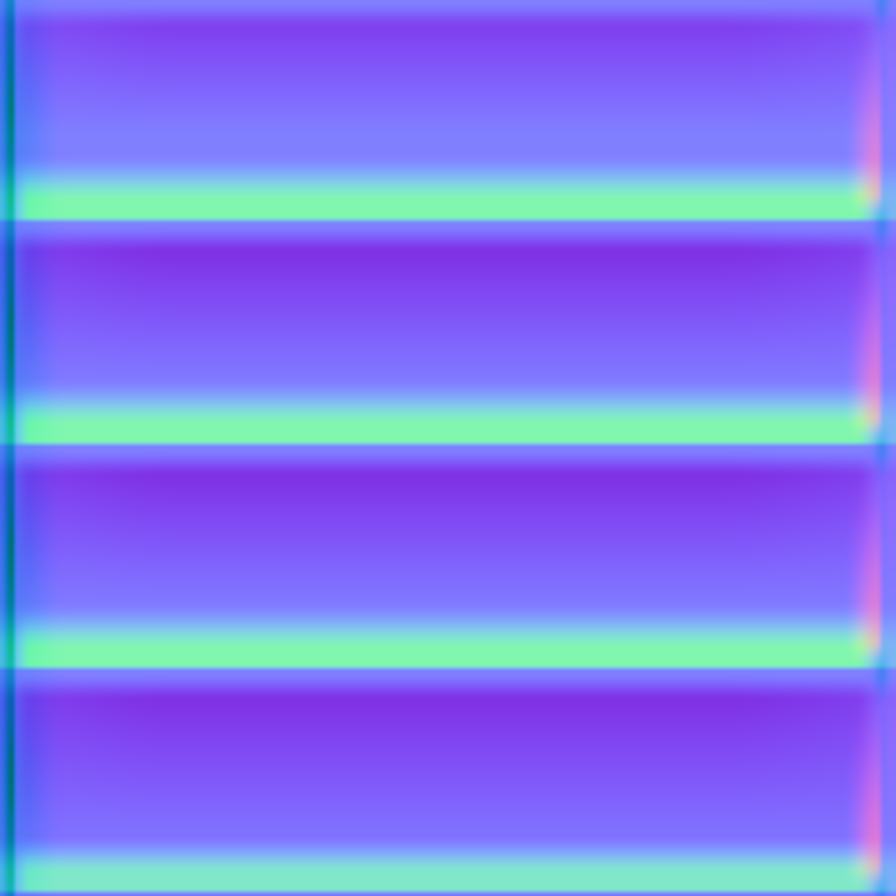
Reproduce this texture map procedurally as a Shadertoy shader.

```glsl
// Tangent-space normal map of four stacked horizontal boards with rounded lips.
// Each row builds an x/y slope from smooth ramps; z follows from unit length,
// and the vector is packed into colour.

#define ROWS 4.0
#define FACE_TILT 0.62    // downward lean at the top of a board
#define LIP_TILT 0.93     // upward lean of the lower lip
#define LIP_START 0.68    // where the lip begins, from the top of a row
#define LIP_PEAK 0.90
#define LIP_END 0.965
#define GROOVE_X 0.017    // right side of the left groove
#define BEVEL_X 0.982     // right side of the right bevel
#define BEVEL_TILT 0.72

const float PI = 3.14159;

// 1 below a, 0 above b
float fall(float a, float b, float v) { return 1.0 - smoothstep(a, b, v); }

float bump(float v, float centre, float width) {
    float d = (v - centre) / width;
    return exp(-d * d);
}

// Vertical slope of a board; t runs from its top to its bottom
float boardSlope(float x, float t, float firstRow, float lastRow) {
    float ends = smoothstep(0.0, 0.2, x) * fall(0.8, 1.0, x);
    float top = FACE_TILT * mix(0.8, 1.0, ends) - 0.12 * firstRow;
    float bottom = 0.04 - 0.04 * firstRow + 0.08 * lastRow;
    float reach = 0.57 - 0.1 * firstRow;
    float face = -mix(top, bottom, clamp((t - 0.13) / reach, 0.0, 1.0));
    face *= smoothstep(0.0, 0.13, t);

    float lip = smoothstep(LIP_START + 0.04 * lastRow, LIP_PEAK, t)
              * fall(LIP_END, 1.0, t);
    float lipTilt = LIP_TILT - 0.11 * lastRow;
    return mix(face, lipTilt, lip);
}

// Horizontal slope from the groove, bevel and rim at the board ends
float endSlope(float x, float t) {
    float swell = sin(PI * t);
    float groove = mix(0.5, 1.0, smoothstep(0.0, 0.011, x))
                 * fall(GROOVE_X - 0.004, GROOVE_X + 0.003, x)
                 * (0.8 + 0.2 * swell);
    float shoulder = 0.33 * smoothstep(0.012, 0.02, x) * fall(0.02, 0.072, x)
                   * (0.4 + 0.6 * swell);
    float bevel = BEVEL_TILT * smoothstep(0.94, 0.978, x)
                * fall(BEVEL_X - 0.004, BEVEL_X + 0.006, x)
                * smoothstep(0.0, 0.8, t) * fall(0.85, 0.98, t);
    float rim = 0.22 * smoothstep(0.984, 0.994, x)
              * swell * (1.0 - 1.4 * t);
    float corner = 0.4 * bump(x, BEVEL_X + 0.002, 0.008)
                 * (bump(t, 0.0, 0.09) + bump(t, 1.0, 0.09));
    return bevel + rim - groove - shoulder - corner;
}

void mainImage(out vec4 fragColor, in vec2 fragCoord) {
    vec2 uv = fragCoord / iResolution.xy;
    float down = (1.0 - uv.y) * ROWS;
    float row = floor(down);
    float t = fract(down);
    float firstRow = 1.0 - step(0.5, row);
    float lastRow = step(ROWS - 1.5, row);

    // Board slope fades inside the end details
    float fade = mix(0.5, 1.0, smoothstep(0.010, 0.035, uv.x))
               * mix(1.0, 0.45, smoothstep(0.955, 0.988, uv.x));
    vec2 slope = vec2(endSlope(uv.x, t),
                      boardSlope(uv.x, t, firstRow, lastRow) * fade);

    // Unit normal packed from -1..1 to 0..1
    slope /= max(1.0, length(slope));
    float z = sqrt(max(0.0, 1.0 - dot(slope, slope)));
    fragColor = vec4(0.5 + 0.5 * vec3(slope, z), 1.0);
}
```
